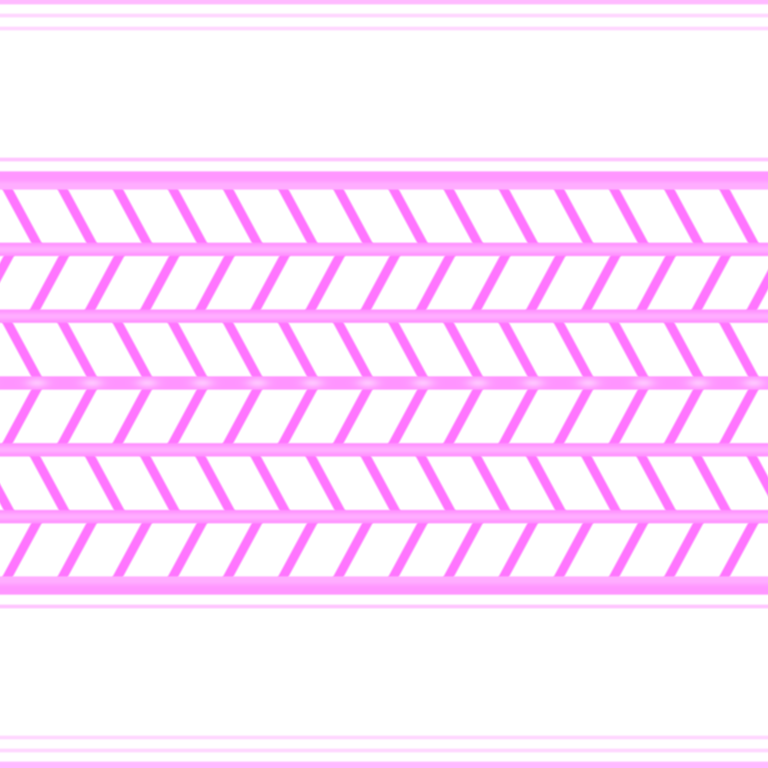
Write a Shadertoy shader that draws this pattern.

```glsl
// Pink herringbone braid of six slanted rows, framed by rails and hairlines on white.
#define REPEAT 0.0718      // distance between strokes
#define PITCH 0.0870       // height of one row
#define MIDLINE 0.5013     // height of the central rail
#define PHASE 0.0286       // centre of the first stroke
#define SLOPE 0.54         // sideways lean per unit of height
#define STROKE_HALF 0.0060
#define RAIL_HALF 0.0087
#define BRAID_EDGE 0.2637  // midline to the outer rails
#define OUTER_HALF 0.0119
#define HAIR_HALF 0.0024
#define SOFT 0.0020        // softness of the edges

// Coverage of a line from the distance to its axis.
float line(float dist, float halfWidth) {
    float blur = max(SOFT, 0.75 / iResolution.y);
    return 1.0 - smoothstep(halfWidth - blur, halfWidth + blur, abs(dist));
}

// Signed distance to the nearest multiple of a period.
float nearest(float x, float period) {
    return (fract(x / period + 0.5) - 0.5) * period;
}

// White drained of green gives every tint of pink.
vec3 pink(float green) {
    return vec3(1.0, green, 1.0);
}

// Slanted strokes that change direction from row to row.
float slantedStrokes(float x, float down) {
    float row = floor(down / PITCH);
    float inRow = down - (row + 0.5) * PITCH;
    float lean = mod(row, 2.0) > 0.5 ? SLOPE : -SLOPE;
    float shift = abs(mod(row, 3.0) - 1.0) < 0.5 ? 0.5 * REPEAT : 0.0;
    float across = nearest(x - PHASE - shift - lean * inRow, REPEAT);
    return line(across * inversesqrt(1.0 + SLOPE * SLOPE), STROKE_HALF);
}

void mainImage(out vec4 fragColor, in vec2 fragCoord) {
    vec2 p = fragCoord / iResolution.xy;
    float down = MIDLINE - p.y;
    float away = abs(down);
    float inside = step(away, BRAID_EDGE);
    vec3 color = vec3(1.0);

    // Braid strokes
    color = mix(color, pink(0.46), inside * slantedStrokes(p.x, down));

    // Inner rails, paler along the axis
    float railDist = nearest(down, PITCH);
    float railCore = 1.0 - smoothstep(0.0, RAIL_HALF, abs(railDist));
    float railTint = mix(0.57, 0.68, railCore);

    // Central rail, with a pale spot where strokes meet
    float joint = nearest(p.x - PHASE - 0.5 * SLOPE * PITCH + 0.004, REPEAT);
    float spot = exp(-joint * joint / (0.014 * 0.014));
    float centralTint = mix(0.58, mix(0.62, 0.77, railCore), spot);
    railTint = mix(railTint, centralTint, step(away, 0.5 * PITCH));
    float innerRails = line(railDist, RAIL_HALF) * step(away, 2.5 * PITCH);
    color = mix(color, pink(railTint), innerRails);

    // Outer rails, shaded from pale inside to deeper outside
    float outerDist = away - BRAID_EDGE;
    float outerTint = mix(0.68, 0.59, smoothstep(-0.006, 0.003, outerDist));
    color = mix(color, pink(outerTint), line(outerDist, OUTER_HALF));

    // Hairlines and border
    color = mix(color, pink(0.77), line(away - 0.2910, HAIR_HALF));
    color = mix(color, pink(0.84), line(away - 0.4616, HAIR_HALF));
    color = mix(color, pink(0.84), line(away - 0.4785, HAIR_HALF));
    color = mix(color, pink(0.73), line(away - 0.5000, 0.0070));

    fragColor = vec4(color, 1.0);
}
```
